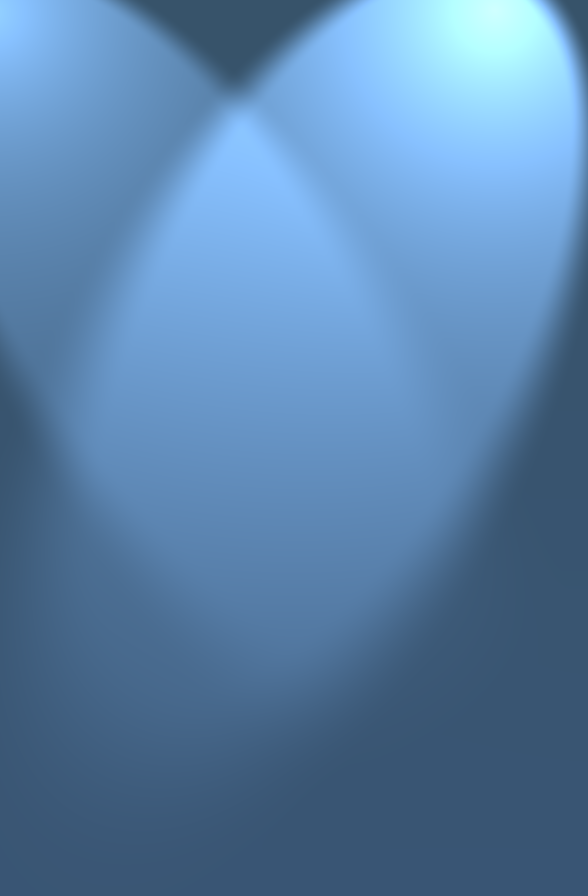
A Shadertoy shader for this background:

```glsl
// Two soft spotlight beams crossing on a slate blue wall.

// Light of one elliptical beam; axis points from its centre toward the lamp.
float beam(vec2 p, vec2 center, vec2 axis, vec2 radii, float reach) {
    axis = normalize(axis);
    vec2 q = p - center;
    vec2 local = vec2(dot(q, axis), dot(q, vec2(axis.y, -axis.x)));
    float rim = length(local / radii);

    // Distance from the lamp, just inside the upper tip
    float d = length(local - vec2(0.92 * radii.x, 0.0));

    // The rim softens as the beam spreads
    float feather = mix(0.07, 0.55, smoothstep(0.0, 1.0, d));
    float mask = 1.0 - smoothstep(1.03 - feather, 1.03, rim);

    // Hot core plus a long, even falloff
    float glow = 0.75 * exp(-d / 0.17) + 0.36 * max(1.0 - d / reach, 0.0);
    return mask * glow;
}

void mainImage(out vec4 fragColor, in vec2 fragCoord) {
    vec2 p = (fragCoord - 0.5 * iResolution.xy) / iResolution.y;

    // Wall, slightly bluer toward the floor
    vec3 color = mix(vec3(0.225, 0.335, 0.455), vec3(0.215, 0.325, 0.415), p.y + 0.5);

    // Strong lamp at the upper right, dimmer lamp at the upper left
    float light = beam(p, vec2(-0.022, 0.012), vec2(0.46, 0.89), vec2(0.583, 0.271), 1.17);
    light += 0.62 * beam(p, vec2(-0.043, 0.026), vec2(-0.541, 0.841), vec2(0.595, 0.229), 0.95);

    color += light * vec3(0.54, 0.74, 1.0);
    fragColor = vec4(clamp(color, 0.0, 1.0), 1.0);
}
```
